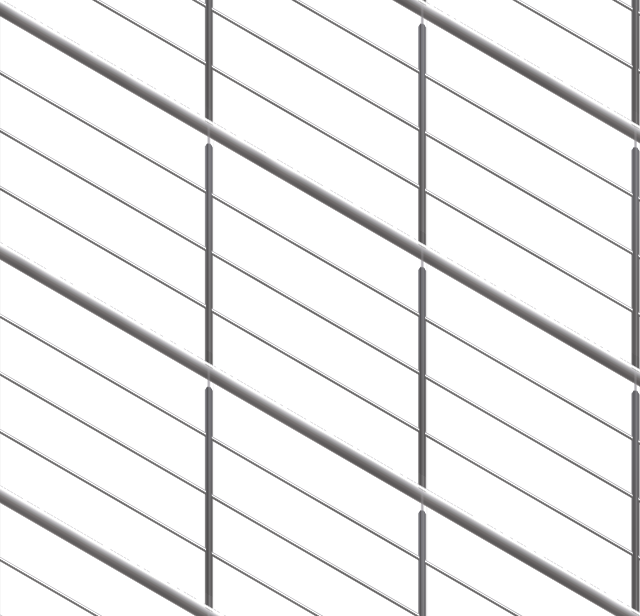
Reproduce this pattern procedurally as a WebGL 1 fragment shader.

```glsl
precision highp float;
// Steel railing on white: sloping handrails, three thin bars below each, upright posts.
// One sheared coordinate repeats the rails and bars, a second repeats the posts, so
// neighbouring columns step down together. Lengths are in units of the post pitch.

uniform vec2 u_resolution;

const float COLUMNS = 3.0;       // post pitches across the canvas
const float POST_X = 0.979;      // first post, from the left
const float ROW = 1.1406;        // vertical distance between handrails
const float SLOPE = 0.579;       // fall of the rails per unit across
const float RAIL_Y = 0.607;      // rail height at the first post, from the top
const float WRAP = 0.1;          // room above a rail before the row repeats
const float RAIL_TOP = -0.031;
const float RAIL_BOTTOM = 0.036;
const float GLINT_Y = -0.046;    // dotted edge above the rail
const float DOTS = 64.0;         // dots per pitch
const float BAR_FIRST = 0.299;
const float BAR_STEP = 0.2705;
const float BAR_HALF = 0.0108;
const float POST_HALF = 0.0185;
const float POST_TOP = 0.066;    // gap from rail centre to post cap
const float PIN_HALF = 0.006;
const float WEAR = 0.05;         // uneven tone along the metal

const vec3 WHITE = vec3(1.0);
const vec3 LIGHT = vec3(0.87);
const vec3 PALE = vec3(0.70, 0.69, 0.71);
const vec3 MID = vec3(0.55);
const vec3 WARM = vec3(0.45, 0.43, 0.43);
const vec3 DARK = vec3(0.37, 0.36, 0.36);
const vec3 COOL = vec3(0.46, 0.46, 0.49);

float hash(vec2 p) {
  vec3 q = fract(vec3(p.xyx) * 0.1031);
  q += dot(q, q.yzx + 33.33);
  return fract((q.x + q.y) * q.z);
}

float noise(float x, float seed) {
  float i = floor(x);
  float f = fract(x);
  return mix(hash(vec2(i, seed)), hash(vec2(i + 1.0, seed)), f * f * (3.0 - 2.0 * f));
}

// Antialiased coverage of the interval from lo to hi.
float band(float x, float lo, float hi, float aa) {
  return clamp((min(x, hi) - max(x, lo) + min(hi - x, x - lo)) * 0.5 / aa + 0.5, 0.0, 1.0);
}

// Round tube lit from above; t runs from top edge to bottom edge.
vec3 railTone(float t) {
  vec3 c = mix(LIGHT, PALE, smoothstep(0.0, 0.20, t));
  c = mix(c, MID, smoothstep(0.15, 0.36, t));
  c = mix(c, WARM, smoothstep(0.32, 0.52, t));
  c = mix(c, DARK, smoothstep(0.50, 0.75, t));
  return mix(c, WARM, smoothstep(0.82, 1.0, t));
}

// Thin tube: grey top edge, bright core, dark underside.
vec3 barTone(float t) {
  vec3 c = mix(PALE, WHITE, smoothstep(0.10, 0.28, t));
  c = mix(c, MID, smoothstep(0.36, 0.54, t));
  return mix(c, DARK, smoothstep(0.54, 0.80, t));
}

// Flat upright with a groove; cool near the cap and darker lower down.
vec3 postTone(float x, float h) {
  float t = x / POST_HALF;
  float depth = h < 0.0 ? 1.0 : smoothstep(0.1, 0.9, h);
  vec3 c = mix(COOL, DARK, 0.25 + 0.65 * depth);
  c = mix(c, MID, 0.6 * smoothstep(0.35, 0.0, abs(t - 0.25)));
  c = mix(c, DARK * 0.8, 0.7 * smoothstep(0.25, 0.0, abs(t + 0.4)));
  return mix(c, DARK, 0.6 * smoothstep(0.6, 1.0, t));
}

void main() {
  float aa = COLUMNS / u_resolution.x;
  vec2 p = vec2(gl_FragCoord.x, u_resolution.y - gl_FragCoord.y) * aa;

  // Sheared row coordinate v, post offset x and height h below the rail at the post.
  float drop = p.y - RAIL_Y - SLOPE * (p.x - POST_X);
  float row = floor((drop + WRAP) / ROW);
  float v = mod(drop + WRAP, ROW) - WRAP;
  float x = fract(p.x - POST_X + 0.5) - 0.5;
  float h = mod(drop + SLOPE * x + WRAP, ROW) - WRAP;
  float wear = 1.0 + WEAR * (2.0 * noise(p.x * 9.0, row) - 1.0);

  vec3 color = WHITE;

  // Posts, with a slanted cap and a pin up to the rail.
  color = mix(color, LIGHT, 0.35 * band(x, POST_HALF, POST_HALF + 0.006, aa));
  float cap = POST_TOP + 0.25 * max(x, 0.0) + 0.012 * smoothstep(0.4, 1.0, abs(x) / POST_HALF);
  float upright = max(smoothstep(-aa, aa, h - cap), step(h, 0.0));
  float post = band(x, -POST_HALF, POST_HALF, aa) * upright;
  float pin = band(x, -PIN_HALF, PIN_HALF, aa);
  color = mix(color, PALE, pin * step(0.0, h) * step(h, POST_TOP + 0.02));
  color = mix(color, postTone(x, h) * wear, post);

  // Thin bars, biting slightly into the sides of the posts.
  float clear = smoothstep(POST_HALF - 0.008, POST_HALF - 0.002, abs(x));
  for (int i = 0; i < 3; i++) {
    float d = v - BAR_FIRST - BAR_STEP * float(i);
    float bar = band(d, -BAR_HALF, BAR_HALF, aa);
    color = mix(color, barTone(0.5 + 0.5 * d / BAR_HALF) * wear, bar * clear);
  }

  // Handrail with its white highlight, dotted edge and seam over each pin.
  color = mix(color, WHITE, band(v, GLINT_Y, RAIL_TOP, aa));
  float cell = floor(p.x * DOTS);
  float dots = smoothstep(0.5, 0.25, abs(fract(p.x * DOTS) - 0.5)) * step(0.3, hash(vec2(cell, row)));
  color = mix(color, PALE, 0.6 * dots * band(v, GLINT_Y - 0.002, GLINT_Y + 0.002, aa));
  vec3 rail = railTone((v - RAIL_TOP) / (RAIL_BOTTOM - RAIL_TOP)) * wear;
  rail = mix(rail, PALE, 0.3 * pin);
  color = mix(color, rail, band(v, RAIL_TOP, RAIL_BOTTOM, aa));

  gl_FragColor = vec4(clamp(color, 0.0, 1.0), 1.0);
}
```
